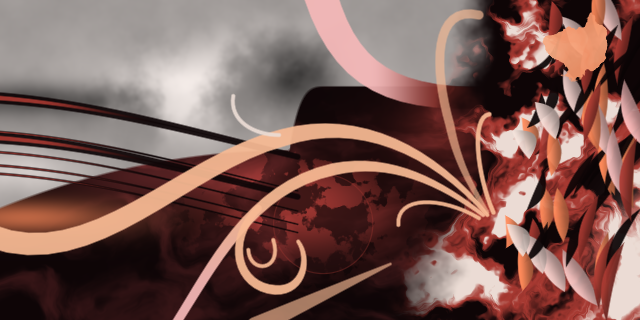
Reproduce this background procedurally as a WebGL 2 fragment shader.

```glsl
#version 300 es
precision highp float;
// Draws peach ribbons over a cloudy sky, a dark rusty hill and a cluster of glossy petals.
uniform vec2 u_resolution;
out vec4 fragColor;

#define CURVE_STEPS 16
#define PETALS 60
#define STREAKS 6
#define CLOUD_SCALE 5.
#define RUST_SCALE 13.
#define GLOSS_SCALE 7.
#define SOLID .93

const vec3 INK = vec3(.055, .02, .025);
const vec3 MAROON = vec3(.33, .13, .13);
const vec3 RED = vec3(.65, .22, .19);
const vec3 ORANGE = vec3(.96, .52, .34);
const vec3 PEACH = vec3(.97, .73, .58);
const vec3 PALE = vec3(.92, .86, .83);
const vec3 ROSE = vec3(.96, .72, .72);

float pixel;

float hash(vec2 p) {
  vec3 q = fract(p.xyx * .1031);
  q += dot(q, q.yzx + 33.33);
  return fract((q.x + q.y) * q.z);
}

float noise(vec2 p) {
  vec2 i = floor(p), f = fract(p), e = vec2(1, 0);
  f *= f * (3. - 2. * f);
  return mix(mix(hash(i), hash(i + e), f.x), mix(hash(i + e.yx), hash(i + e.xx), f.x), f.y);
}

float fbm(vec2 p) {
  float sum = 0., amp = .5;
  for (int i = 0; i < 5; i++) {
    sum += amp * noise(p);
    p = mat2(1.6, 1.2, -1.2, 1.6) * p + 7.;
    amp *= .5;
  }
  return sum;
}

// Soft spot: xy is its centre, zw its size
float glow(vec2 p, vec4 spot) {
  vec2 q = (p - spot.xy) / spot.zw;
  return exp(-dot(q, q));
}

void paint(inout vec3 col, vec3 ink, float d, float alpha) {
  col = mix(col, ink, alpha * clamp(.5 - .5 * d / pixel, 0., 1.));
}

// Distance to a cubic curve; its half width runs from w.x to w.y
float curve(vec2 p, vec4 a, vec4 b, vec2 w) {
  float best = 9., n = float(CURVE_STEPS);
  vec2 last = a.xy;
  for (float i = 1.; i <= n; i++) {
    float t = i / n, s = 1. - t;
    vec2 next = s * s * (s * a.xy + 3. * t * a.zw) + t * t * (3. * s * b.xy + t * b.zw);
    vec2 e = next - last, r = p - last;
    float k = clamp(dot(r, e) / dot(e, e), 0., 1.);
    best = min(best, length(r - e * k) - mix(w.x, w.y, (i - 1. + k) / n));
    last = next;
  }
  return best;
}

// Bent leaf: size holds half length and half width
float petal(vec2 q, vec2 size, float bend) {
  float u = q.x / size.x, v = u * u;
  return max(abs(q.y + bend * v) - size.y * (1. - v), abs(q.x) - size.x);
}

// Grey sky with lit clouds and dark hollows
vec3 sky(vec2 p) {
  float cloud = fbm(p * CLOUD_SCALE + 2.);
  float bank = glow(p, vec4(.56, .7, .24, .12)) + .6 * glow(p, vec4(.85, .82, .2, .1));
  float v = .53 + .15 * cloud + .36 * bank * smoothstep(.3, .65, cloud);
  v -= .3 * glow(p, vec4(.12, .69, .42, .05)) + .4 * glow(p, vec4(.94, .76, .12, .1));
  v += .2 * glow(p, vec4(.02, .47, .25, .08));
  return v * vec3(1.02, .985, .97);
}

// Dark hill with warm light and rusty flecks
vec3 hill(vec2 p) {
  float n = fbm(p * vec2(4, 9) + 3. * fbm(p * 3.));
  vec3 col = INK + MAROON * .5 * smoothstep(.4, .8, n);
  col += MAROON * .8 * glow(p, vec4(.5, .45, .3, .09));
  col = mix(col, ORANGE, .75 * glow(p, vec4(.08, .32, .3, .055)));
  float rust = smoothstep(.51, .57, fbm(p * RUST_SCALE));
  col += RED * (.25 + .7 * rust) * glow(p, vec4(.95, .36, .26, .15));
  col += RED * (.3 + .8 * n) * glow(p, vec4(1.52, .61, .24, .14));
  float disc = length(p - vec2(1.01, .3)) - .155;
  paint(col, MAROON, disc, .2);
  paint(col, RED, abs(disc) - .001, .5);
  return col;
}

// Glossy petals and shards
void cluster(inout vec3 col, vec2 p) {
  float warp = fbm(p * 5.), gloss = fbm(p * GLOSS_SCALE + 4. * warp);
  vec3 shard = mix(INK, RED, smoothstep(.42, .58, gloss));
  shard = mix(shard, PALE, smoothstep(.57, .68, gloss));
  col = mix(col, shard, smoothstep(1.42, 1.6, p.x + .3 * warp - .15 * p.y));
  col = mix(col, PALE, .7 * glow(p, vec4(2, .2, .1, .15)));
  for (int i = 0; i < PETALS; i++) {
    float f = float(i), h = hash(vec2(f, 3)), k = hash(vec2(f, 8));
    float y = .12 + .86 * hash(vec2(f, 5)), angle = .7 + 1.5 * k;
    vec2 q = p - vec2(1.56 + .14 * y + .34 * h, y);
    q = mat2(cos(angle), -sin(angle), sin(angle), cos(angle)) * q;
    vec2 size = vec2(.05 + .08 * h, .009 + .022 * k);
    vec3 ink = k < .38 ? INK : k < .55 ? RED : k < .7 ? ORANGE : mix(PALE, ROSE, h);
    ink *= .65 + .4 * smoothstep(-size.y, size.y, q.y);
    paint(col, ink, petal(q, size, .05 * (h - .5)), SOLID);
  }
  // Ragged bloom
  vec2 q = p - vec2(1.8, .86);
  float edge = length(q) - .02 - .13 * fbm(q * 15. + 4.);
  paint(col, mix(ORANGE, PEACH, gloss), edge, SOLID);
}

void main() {
  pixel = .8 / u_resolution.y;
  vec2 p = gl_FragCoord.xy / u_resolution.y;
  vec3 col = sky(p);

  // Skyline of the hill and the central mass
  float mound = .53 - .18 * pow(1. - min(p.x / .9, 1.), 2.);
  float mass = .73 - 800. * pow(max(1.03 - p.x, 0.), 4.) + .3 * smoothstep(1.5, 1.8, p.x);
  float d = p.y - max(mound, mass);
  paint(col, hill(p), d / max(fwidth(d), .0001) * pixel, 1.);

  // Sweeping streaks, two broad and the rest fine
  for (int i = 0; i < STREAKS; i++) {
    float f = float(i), w = i < 2 ? .018 : .004;
    vec2 drop = vec2(0, i < 2 ? .125 * f : .25 * hash(vec2(f)));
    d = curve(p + drop, vec4(-.02, .695, .286, .674), vec4(.52, .61, .93, .51), vec2(w, .5 * w));
    paint(col, INK, d, SOLID);
    paint(col, mix(RED, INK, smoothstep(.1, .5, p.x)), d + .6 * w, SOLID);
  }

  // Rose band falling into red
  d = curve(p, vec4(1, 1.02, 1.094, .714), vec4(1.276, .674, 1.667, .7), vec2(.052, .03));
  paint(col, mix(ROSE, RED * .75, smoothstep(1.15, 1.4, p.x)), d, SOLID);
  cluster(col, p);

  // Translucent loop and low beam
  d = curve(p, vec4(1.497, .953, 1.354, .987), vec4(1.354, .79, 1.406, .609), vec2(.014));
  d = min(d, curve(p, vec4(1.406, .609, 1.432, .479), vec4(1.484, .4, 1.523, .336), vec2(.014, .006)));
  d = min(d, curve(p, vec4(.8, -.02, .95, .05), vec4(1.1, .12, 1.22, .175), vec2(.03, .004)));
  paint(col, PEACH, d, .65);

  // Ribbons
  d = curve(p, vec4(.547, -.015, .664, .167), vec4(.781, .414, 1.042, .471), vec2(.014, .019));
  d = min(d, curve(p, vec4(1.042, .471, 1.224, .51), vec4(1.38, .427, 1.51, .328), vec2(.019, .006)));
  paint(col, mix(ROSE, PEACH, smoothstep(.05, .4, p.y)), d, SOLID);
  d = curve(p, vec4(-.03, .263, .286, .14), vec4(.573, .492, .885, .57), vec2(.036, .027));
  d = min(d, curve(p, vec4(.885, .57, 1.12, .641), vec4(1.354, .531, 1.523, .328), vec2(.027, .006)));

  // Spiral and tendrils
  d = min(d, curve(p, vec4(.807, .349, .703, .245), vec4(.742, .102, .86, .094), vec2(.011, .015)));
  d = min(d, curve(p, vec4(.86, .094, .95, .089), vec4(.969, .193, .932, .245), vec2(.015, .006)));
  d = min(d, curve(p, vec4(.776, .219, .781, .141), vec4(.885, .154, .854, .25), vec2(.006)));
  d = min(d, curve(p, vec4(1.245, .297, 1.237, .388), vec4(1.38, .388, 1.497, .318), vec2(.006)));
  d = min(d, curve(p, vec4(1.529, .643, 1.471, .635), vec4(1.49, .453, 1.542, .336), vec2(.007)));
  paint(col, PEACH, d, SOLID);
  d = curve(p, vec4(.729, .7, .716, .622), vec4(.794, .578, .872, .578), vec2(.006));
  paint(col, PALE, d, SOLID);
  fragColor = vec4(col, 1);
}
```
